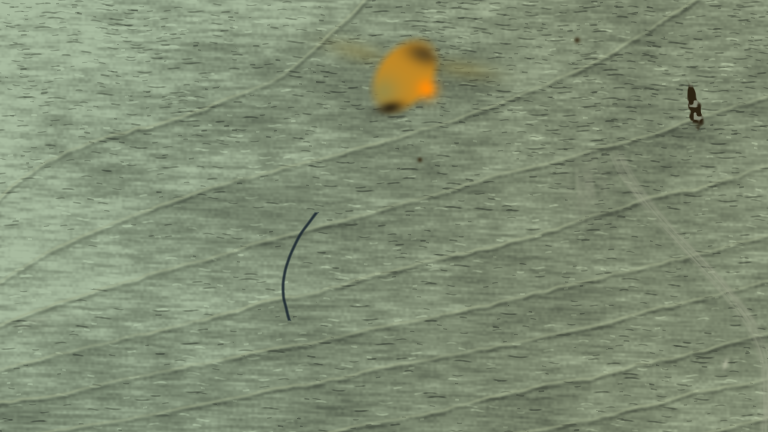
This texture is drawn by a Shadertoy shader. Its source:

```glsl
// Weathered grey-green wood with rising growth ridges, fine level fibres, a pale
// scrape, a dark twig and a few insects, one of them blurred by motion.
// Ridges are cubic curves; the fibres are stretched value noise and hashed dashes.

const vec3 WOOD_DARK = vec3(0.30, 0.34, 0.285);
const vec3 WOOD_MID = vec3(0.45, 0.505, 0.42);
const vec3 WOOD_LIGHT = vec3(0.66, 0.735, 0.625);
const vec3 RIDGE_TINT = vec3(0.62, 0.66, 0.53);
const vec3 TWIG_COLOUR = vec3(0.12, 0.17, 0.20);
const vec3 PALE = vec3(0.61, 0.63, 0.54);
const vec3 AMBER = vec3(0.76, 0.54, 0.15);
const vec3 ORANGE = vec3(1.0, 0.55, 0.03);
const vec3 OLIVE = vec3(0.60, 0.54, 0.27);
const vec3 BROWN = vec3(0.21, 0.17, 0.09);
const float FIBRE_TILT = 0.025;
const float RIDGE_WIDTH = 0.0036;
const int RIDGES = 9;

// Height of each ridge as a cubic in x, constant term first
const vec4 RIDGE_CURVE[RIDGES] = vec4[RIDGES](
    vec4(0.553, 0.747, -1.272, 1.2), vec4(0.347, 0.628, -0.489, 0.22),
    vec4(0.248, 0.34, -0.06, 0.02), vec4(0.15, 0.235, 0.014, 0),
    vec4(0.065, 0.188, 0.018, 0), vec4(-0.018, 0.16, 0.027, 0),
    vec4(-0.133, 0.159, 0.024, 0), vec4(-0.2, 0.13, 0.03, 0),
    vec4(-0.3, 0.157, 0.017, 0));

float hash(vec2 p) {
    vec3 q = fract(vec3(p.xyx) * 0.1031);
    q += dot(q, q.yzx + 33.33);
    return fract((q.x + q.y) * q.z);
}

float noise(vec2 p) {
    vec2 i = floor(p), f = fract(p);
    f = f * f * (3.0 - 2.0 * f);
    return mix(mix(hash(i), hash(i + vec2(1, 0)), f.x),
               mix(hash(i + vec2(0, 1)), hash(i + vec2(1, 1)), f.x), f.y);
}

// Noise centred on zero, and its layered sum
float wave(vec2 p) { return noise(p) - 0.5; }

float fbm(vec2 p) {
    float sum = 0.0, gain = 0.53;
    for (int i = 0; i < 4; i++) {
        sum += gain * wave(p);
        p = p * 2.03 + 17.1;
        gain *= 0.5;
    }
    return sum;
}

// Soft elliptical spot turned by an angle
float spot(vec2 p, float x, float y, vec2 radius, float angle) {
    p -= vec2(x, y);
    float c = cos(angle), s = sin(angle);
    p = vec2(c * p.x + s * p.y, c * p.y - s * p.x) / radius;
    return exp(-dot(p, p));
}

// One short thin dash per cell, present with the given chance
float dashes(vec2 p, vec2 cell, float chance, float seed) {
    p /= cell;
    p.x += hash(vec2(floor(p.y), seed));
    vec2 id = floor(p) + seed, f = fract(p) - 0.5;
    float reach = mix(0.1, 0.42, hash(id + 5.3));
    f.y += 0.3 * (hash(id + 9.1) - 0.5) + 0.12 * sin(f.x * 7.0 + id.x);
    float ends = 1.0 - smoothstep(reach * 0.5, reach, abs(f.x));
    return ends * (1.0 - smoothstep(0.05, 0.3, abs(f.y))) * step(hash(id), chance);
}

void mainImage(out vec4 fragColor, in vec2 fragCoord) {
    vec2 p = fragCoord / iResolution.y;
    float px = 1.0 / iResolution.y, x = p.x;
    vec2 q = vec2(x, p.y + FIBRE_TILT * x);

    // Broad light, stains and fibres
    float tone = 0.46 + 0.17 * (1.0 - smoothstep(0.0, 0.95, x)) * smoothstep(-0.25, 0.6, p.y);
    tone += 0.05 * smoothstep(0.6, 1.0, p.y) + 0.03 * smoothstep(1.3, 1.8, x);
    tone += 0.24 * fbm(q * vec2(4, 6)) + 0.12 * fbm(q * vec2(13, 22) + 8.0);
    tone += 0.13 * wave(q * vec2(16, 120)) + 0.10 * wave(q * vec2(34, 190) + 31.0);
    tone += 0.07 * wave(q * 140.0);

    // Dark cracks, densest toward the top and right, and pale flecks
    float wear = 0.08 + 0.22 * smoothstep(0.45, 1.0, p.y) + 0.10 * smoothstep(0.9, 1.7, x);
    wear *= 0.4 + 1.2 * noise(q * 5.0 + 3.0);
    tone -= 0.17 * dashes(q, vec2(0.07, 0.011), wear, 3.0);
    tone -= 0.13 * dashes(q + 0.37, vec2(0.04, 0.009), wear, 41.0);
    tone += 0.10 * dashes(q + 0.71, vec2(0.05, 0.012), 0.16, 83.0);

    // Growth ridges: lit crest, shadow below, faint glow above
    float crest = 0.0;
    for (int i = 0; i < RIDGES; i++) {
        vec4 k = RIDGE_CURVE[i];
        float row = float(i) * 7.3;
        float y = k.x + x * (k.y + x * (k.z + x * k.w));
        y += 0.014 * wave(vec2(x * 8.0, row)) + 0.006 * wave(vec2(x * 38.0, row));
        float slope = k.y + x * (2.0 * k.z + 3.0 * k.w * x);
        float d = (p.y - y) / sqrt(1.0 + slope * slope);
        float strength = 0.5 + 0.6 * noise(vec2(x * 14.0, row + 3.0));
        float top = d / RIDGE_WIDTH, under = (d + 0.008) / 0.0045;
        crest = max(crest, strength * exp(-top * top));
        tone -= 0.11 * strength * exp(-under * under);
        tone += 0.035 * sign(d) * exp(-abs(d) / 0.035) * smoothstep(0.0, 0.008, abs(d));
    }
    tone += 0.05 * crest;
    vec3 colour = mix(WOOD_DARK, WOOD_MID, smoothstep(0.22, 0.49, tone));
    colour = mix(colour, WOOD_LIGHT, smoothstep(0.42, 0.76, tone));
    colour *= 1.0 + vec3(0.03, 0, -0.02) * smoothstep(0.2, 1.5, x);
    colour = mix(colour, RIDGE_TINT, 0.5 * crest);

    // Pale scrape with streaks along it, and scuffs
    float drop = 0.653 - p.y;
    float across = x - 1.417 - 0.36 * smoothstep(-0.05, 0.52, drop);
    float scrape = (1.0 - smoothstep(0.008, 0.024, abs(across))) * smoothstep(-0.01, 0.03, drop);
    scrape *= 0.2 + 0.8 * noise(vec2(across * 240.0, p.y * 22.0));
    float scuff = spot(p, 1.365, 0.565, vec2(0.045, 0.06), 0.0) * noise(vec2(x * 95.0 + p.y * 12.0, p.y * 14.0));
    scuff += 0.7 * spot(p, 0.09, 0.25, vec2(0.06, 0.018), 0.2) * noise(p * vec2(40, 130));
    colour = mix(colour, PALE, min(0.65 * scrape + 0.5 * scuff, 1.0));

    // Bent twig
    float rise = p.y - 0.33;
    float bend = 0.656 + 2.4 * rise * rise + 0.004 * wave(vec2(p.y * 35.0, 2));
    float twig = abs(x - bend) / sqrt(1.0 + 23.0 * rise * rise);
    twig = max(twig, abs(p.y - 0.383) - 0.122);
    colour = mix(colour, TWIG_COLOUR, 0.92 * (1.0 - smoothstep(0.0028 - px, 0.0034 + px, twig)));

    // Small mottled insect, a tan speck and dark dots
    float crumb = spot(p, 1.607, 0.756, vec2(0.016, 0.055), 0.24) + 0.5 * wave(p * 70.0);
    vec3 shell = mix(BROWN * 0.8, PALE * 0.85, smoothstep(0.5, 0.85, noise(p * 110.0)));
    colour = mix(colour, shell, smoothstep(0.35, 0.6, crumb));
    colour = mix(colour, PALE * 1.1, 0.9 * spot(p, 1.679, 0.157, vec2(0.006, 0.013), -0.3));
    float dots = spot(p, 0.972, 0.63, vec2(0.006), 0.0) + spot(p, 1.336, 0.907, vec2(0.007), 0.0);
    colour = mix(colour, BROWN, 0.8 * dots);

    // Blurred flying insect: wings, body, then its markings
    float wings = spot(p, 0.83, 0.88, vec2(0.07, 0.022), -0.25) + spot(p, 1.07, 0.84, vec2(0.075, 0.022), -0.15);
    colour = mix(colour, OLIVE * 0.85, 0.4 * wings);
    vec3 coat = mix(AMBER, OLIVE, spot(p, 0.885, 0.785, vec2(0.04), 0.0));
    coat = mix(coat, BROWN * 1.5, 0.85 * spot(p, 0.982, 0.875, vec2(0.042, 0.024), -0.3));
    float body = spot(p, 0.937, 0.825, vec2(0.095, 0.065), 0.9);
    colour = mix(colour, coat, smoothstep(0.26, 0.58, body));
    colour = mix(colour, ORANGE, 0.95 * spot(p, 0.988, 0.794, vec2(0.023), 0.0));
    colour = mix(colour, BROWN * 0.7, 0.85 * spot(p, 0.903, 0.75, vec2(0.03, 0.014), 0.2));

    fragColor = vec4(clamp(colour, 0.0, 1.0), 1.0);
}
```
